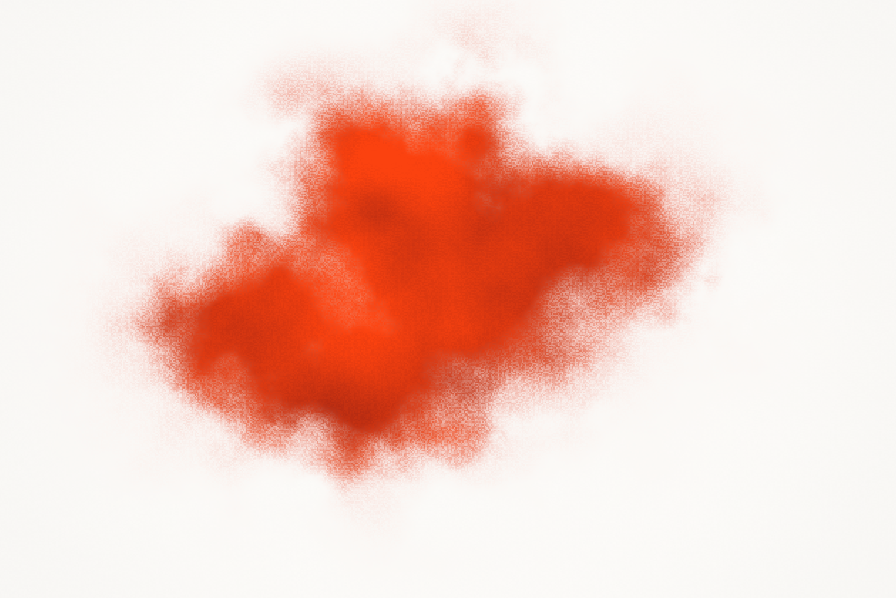
Reproduce this background procedurally as a WebGL 1 fragment shader.

```glsl
precision highp float;
// A soft burst of red-orange powder drifting over warm white paper.
uniform vec2 u_resolution;

float hash(vec2 p) {
  return fract(sin(dot(p, vec2(127.1, 311.7))) * 43758.5453);
}

float noise(vec2 p) {
  vec2 i = floor(p), f = fract(p);
  f = f * f * (3.0 - 2.0 * f);
  return mix(mix(hash(i), hash(i + vec2(1.0, 0.0)), f.x),
             mix(hash(i + vec2(0.0, 1.0)), hash(i + 1.0), f.x), f.y);
}

float fbm(vec2 p) {
  float sum = 0.0, weight = 0.5;
  for (int i = 0; i < 5; i++) {
    sum += weight * noise(p);
    p = mat2(1.6, 1.2, -1.2, 1.6) * p + 3.7;
    weight *= 0.5;
  }
  return sum;
}

// Approximate signed distance to an ellipse
float lobe(vec2 p, vec2 center, vec2 radius) {
  return (length((p - center) / radius) - 1.0) * min(radius.x, radius.y);
}

float smoothMin(float a, float b) {
  float h = max(0.035 - abs(a - b), 0.0) / 0.035;
  return min(a, b) - h * h * 0.00875;
}

// Soft round spot, 1 at its center
float glow(vec2 p, vec2 center, vec2 radius) {
  vec2 q = (p - center) / radius;
  return exp(-dot(q, q));
}

float cloudDistance(vec2 p) {
  float d = lobe(p, vec2(0.684, 0.668), vec2(0.170, 0.142));
  d = smoothMin(d, lobe(p, vec2(0.937, 0.605), vec2(0.185, 0.122)));
  d = smoothMin(d, lobe(p, vec2(0.440, 0.455), vec2(0.150, 0.115)));
  d = smoothMin(d, lobe(p, vec2(0.605, 0.375), vec2(0.200, 0.135)));
  d = smoothMin(d, lobe(p, vec2(0.762, 0.512), vec2(0.210, 0.170)));
  return smoothMin(d, lobe(p, vec2(0.800, 0.770), vec2(0.060, 0.070)));
}

void main() {
  vec2 p = gl_FragCoord.xy / u_resolution.y;
  p.x += 0.75 - 0.5 * u_resolution.x / u_resolution.y;
  float grain = hash(floor(p * 420.0)) - 0.5;

  // Billowing outline, looser toward the lower right
  vec2 warp = vec2(fbm(p * 9.0), fbm(p * 9.0 + 17.0)) - 0.48;
  float d = cloudDistance(p + warp * 0.07) + (fbm(p * 15.0 + 5.0) - 0.48) * 0.09;
  float loose = glow(p, vec2(0.98, 0.38), vec2(0.22, 0.16));
  float density = 1.0 - smoothstep(-0.055 - 0.05 * loose, 0.065 + 0.03 * loose, d);

  // Thin halo and detached tufts
  float wisps = smoothstep(0.2, 0.75, fbm(p * 8.0 + 31.0));
  float haze = 0.26 * exp(-max(d, 0.0) * 19.0);
  haze += 0.28 * glow(p, vec2(0.50, 0.81), vec2(0.075, 0.065));
  haze += 0.30 * glow(p, vec2(0.82, 0.86), vec2(0.075, 0.085));
  haze += 0.18 * glow(p, vec2(1.14, 0.60), vec2(0.10, 0.10));
  haze += 0.16 * glow(p, vec2(0.27, 0.44), vec2(0.08, 0.08));
  density += (1.0 - density) * haze * wisps;
  density = clamp(density + grain * 1.3 * density * (1.0 - density), 0.0, 1.0);

  // Bright billows and smoky hollows
  float light = 0.64 + 1.1 * (fbm(p * 7.0 + 11.0) - 0.48);
  light += 0.30 * glow(p, vec2(0.56, 0.46), vec2(0.13, 0.09));
  light += 0.30 * glow(p, vec2(0.68, 0.73), vec2(0.12, 0.07));
  light += 0.20 * glow(p, vec2(0.72, 0.56), vec2(0.09, 0.09));
  light -= 0.35 * glow(p, vec2(0.635, 0.65), vec2(0.05, 0.04));
  light -= 0.30 * glow(p, vec2(0.82, 0.67), vec2(0.05, 0.05));
  light -= 0.40 * glow(p, vec2(0.92, 0.52), vec2(0.09, 0.09));
  light -= 0.45 * glow(p, vec2(0.78, 0.36), vec2(0.13, 0.07));
  light -= 0.35 * glow(p, vec2(0.54, 0.31), vec2(0.18, 0.05));
  light += grain * 0.22;
  vec3 powder = mix(vec3(0.71, 0.17, 0.07), vec3(0.96, 0.25, 0.06), clamp(light, 0.0, 1.1));
  powder = mix(vec3(0.90, 0.30, 0.20), powder, smoothstep(0.1, 0.8, density));

  // Paper with a faint shade near the borders
  vec3 paper = vec3(0.985, 0.980, 0.970) - 0.012 * smoothstep(0.5, 0.9, length(p - vec2(0.75, 0.5)));
  paper += grain * 0.006;
  gl_FragColor = vec4(mix(paper, powder, density), 1.0);
}
```
